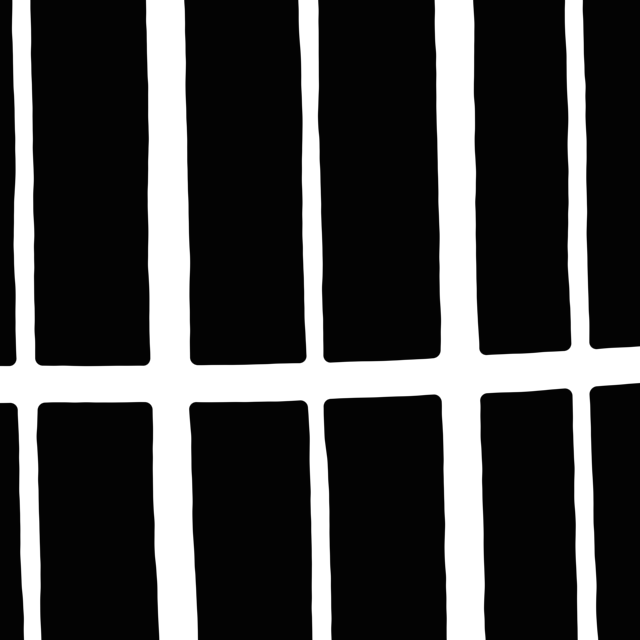
Reproduce this pattern procedurally as a WebGL 1 fragment shader.

```glsl
precision highp float;
// Two rows of hand-inked black blocks split by leaning white gaps and a rising cross band.
uniform vec2 u_resolution;

const vec3 INK = vec3(0.01);
const vec3 PAPER = vec3(1.0);

const int GAP_COUNT = 5;
const float FIRST_GAP = 0.0415;      // x of the first gap where it meets the band
const float GAP_SPACING = 0.2255;
const float LAST_SHIFT = 0.037;      // the last full column is narrower
const float NARROW_GAP = 0.028;
const float WIDE_GAP = 0.0595;
const float LEAN_BELOW = 0.028;
const float LEAN_ABOVE = 0.017;

const float BAND_Y = 0.398;
const float BAND_RISE = 0.031;
const float BAND_WIDTH = 0.058;

const float CORNER_RADIUS = 0.012;
const float SWAY = 0.0055;           // slow drift of an edge
const float TREMOR = 0.0022;         // small wobble of the hand
const float EDGE_SOFTNESS = 0.0013;

float hash(float n) {
  return fract(sin(n * 127.1 + 3.7) * 4375.85);
}

float noise(float x, float seed) {
  float cell = floor(x);
  float f = x - cell;
  f = f * f * (3.0 - 2.0 * f);
  return mix(hash(cell + seed * 17.3), hash(cell + 1.0 + seed * 17.3), f) - 0.5;
}

// Uneven offset of a drawn edge at distance t along it
float handWobble(float t, float seed) {
  return SWAY * noise(t * 5.0, seed) + TREMOR * noise(t * 22.0, seed + 5.0)
       + 0.3 * TREMOR * noise(t * 60.0, seed + 9.0);
}

// Signed distance from the nearest vertical gap, positive inside a block
float gapDistance(vec2 p, float bandY, float row) {
  float rise = p.y - bandY;
  float lean = rise * (rise > 0.0 ? LEAN_ABOVE : LEAN_BELOW);
  float nearest = 1.0;
  for (int i = 0; i < GAP_COUNT; i++) {
    float n = float(i);
    float center = FIRST_GAP + GAP_SPACING * n - LAST_SHIFT * step(3.5, n) - lean;
    float width = mix(NARROW_GAP, WIDE_GAP, mod(n, 2.0));
    float offset = p.x - center;
    float side = step(0.0, offset);
    float wobble = handWobble(p.y, n * 4.0 + side * 2.0 + row + 1.0);
    nearest = min(nearest, abs(offset) - 0.5 * width + wobble);
  }
  return nearest;
}

// Signed distance to a block with rounded corners, negative inside
float blockDistance(vec2 p) {
  float bandY = BAND_Y + BAND_RISE * p.x * p.x;
  float row = step(bandY, p.y);
  float fromGap = gapDistance(p, bandY, row);
  float fromBand = abs(p.y - bandY) - 0.5 * BAND_WIDTH
                 + 0.7 * handWobble(p.x, 41.0 + row);
  vec2 q = CORNER_RADIUS - vec2(fromGap, fromBand);
  return min(max(q.x, q.y), 0.0) + length(max(q, 0.0)) - CORNER_RADIUS;
}

void main() {
  vec2 p = gl_FragCoord.xy / u_resolution;
  float soft = max(EDGE_SOFTNESS, 0.7 / min(u_resolution.x, u_resolution.y));
  float paper = smoothstep(-soft, soft, blockDistance(p));
  gl_FragColor = vec4(mix(INK, PAPER, paper), 1.0);
}
```
